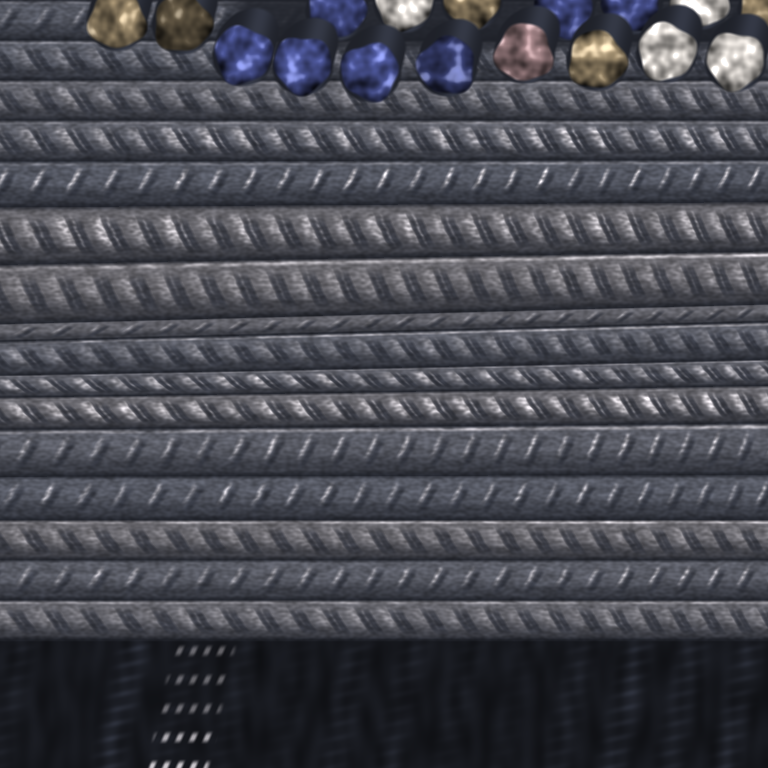
Write a WebGL 1 fragment shader that draws this texture.

```glsl
precision highp float;
// Stacked ribbed steel bars under a heap of painted bar ends, above a dark pile.
// Rows come from an uneven edge formula, ribs from a slanted repeating phase,
// and the cut ends from loops over two staggered lines of ragged discs.
uniform vec2 u_resolution;

#define UNITS 19.2    // canvas side, in average bar heights
#define ROWS 16       // bars from the top to the dark pile
#define RIBS 23.5     // ribs across the canvas
#define END_RADIUS 0.77
#define SHADOW vec3(0.12, 0.13, 0.16)
#define STEEL vec3(0.38, 0.38, 0.40)
#define GLINT vec3(0.88, 0.86, 0.88)
#define BLUE vec3(0.23, 0.26, 0.46)
#define GOLD vec3(0.52, 0.46, 0.36)
#define PINK vec3(0.53, 0.43, 0.44)
#define PALE vec3(0.78, 0.76, 0.74)

float hash(vec2 p) { return fract(sin(dot(p, vec2(127.1, 311.7))) * 4375.85); }
float bump(float x) { return exp(-x * x); }
float band(float a, float b, float soft, float x) {
  return smoothstep(a - soft, a + soft, x) * (1.0 - smoothstep(b - soft, b + soft, x));
}

float cornerSlope(vec2 cell, vec2 offset) {
  float a = 6.2832 * hash(cell);
  return dot(vec2(cos(a), sin(a)), offset);
}

float gradientNoise(vec2 p) {
  vec2 i = floor(p), f = fract(p), w = f * f * (3.0 - 2.0 * f), e = vec2(1.0, 0.0);
  return mix(mix(cornerSlope(i, f), cornerSlope(i + e, f - e), w.x),
             mix(cornerSlope(i + e.yx, f - e.yx), cornerSlope(i + 1.0, f - 1.0), w.x), w.y);
}

// Upper edge of a bar: even spacing, squeezed in the middle of the stack
float barEdge(float row) {
  return row + 0.6 * bump((row - 6.8) / 1.4) - 0.35 * bump((row - 10.8) / 1.1)
    + 0.26 * bump((row - 7.0) * 2.0) + 0.17 * bump((row - 9.0) * 2.0);
}

vec3 bars(vec2 s) {
  float grain = gradientNoise(s * vec2(2.0, 6.0)), fine = gradientNoise(s * vec2(7.0, 12.0));
  s.y += (s.x / UNITS - 0.5) * 0.5 * bump((s.y - 8.0) / 2.5);
  float row = 0.0, v = 0.0;
  for (int i = 0; i < ROWS; i++) {
    float a = barEdge(float(i)), b = barEdge(float(i) + 1.0);
    if (s.y >= a && s.y < b) { row = float(i); v = (s.y - a) / (b - a); }
  }
  // Round body, darker underneath, with a thin pale ridge on some rows
  float m = mod(row, 7.0), tone = hash(vec2(row, 3.0)), x = s.x / UNITS;
  float body = smoothstep(-0.04, 0.1, v) * (1.0 - 0.55 * smoothstep(0.4, 0.85, v));
  body *= 1.0 - 0.8 * smoothstep(0.86, 1.0, v);
  vec3 tint = mix(vec3(0.93, 0.97, 1.04), vec3(1.02, 1.0, 0.99), tone);
  vec3 col = mix(SHADOW, STEEL * tint * (0.93 + 0.14 * tone), body);
  float ridge = band(0.04, 0.1, 0.035, v) * (0.2 + 0.25 * step(5.0, row) * cos(2.65 * (row - 6.0)));
  col = mix(col, GLINT, clamp(ridge * (0.7 + 0.7 * x + 1.2 * grain), 0.0, 1.0));

  // Slanted ribs: thin lines on rising rows, doubled teeth on falling ones
  bool rising = m < 0.5 || abs(m - 4.0) < 0.5 || abs(row - 12.0) < 0.5;
  float phase = RIBS * (x - 0.12 * x * (1.0 - x)) + hash(vec2(row, 5.0)) + 0.04 * grain;
  phase += (rising ? 0.75 : -0.75) * (v + 0.4 * v * (v - 1.0));
  float f = fract(phase), gain = 0.55 + 0.6 * hash(vec2(floor(phase), row));
  float span = smoothstep(0.1, 0.3, v) * (1.0 - smoothstep(0.5, 0.88, v));
  float tooth = smoothstep(0.08, 0.42, f) * (1.0 - smoothstep(0.48, 0.57, f));
  float crest = rising ? band(0.31, 0.42, 0.07, f) * (1.0 - smoothstep(0.45, 0.75, v))
                       : tooth + 0.5 * band(0.69, 0.77, 0.05, f);
  float groove = rising ? band(0.49, 0.68, 0.08, f) : band(0.56, 0.96, 0.06, f);
  float gloss = 0.24 + 0.62 * (bump((row - 4.0) / 1.3) + bump((row - 9.6) / 0.8));
  gloss += rising ? 0.3 * step(9.0, row) : 0.0;
  col = mix(col, SHADOW * 1.25, groove * smoothstep(0.15, 0.4, v) * (1.0 - smoothstep(0.65, 0.95, v)) * 0.62);
  col = mix(col, GLINT, clamp(crest * span * gloss * gain * (1.0 + 0.8 * fine), 0.0, 1.0));
  return col * (1.0 + 0.2 * grain + 0.25 * fine);
}

// Dark leaning bars with faint ribs and a column of short pale marks
vec3 darkPile(vec2 s) {
  float lean = s.x + 0.22 * (s.y - 16.0);
  float bar = floor(lean / 1.4), u = fract(lean / 1.4);
  float rib = 0.5 + 0.5 * sin(s.y * 17.0 + u * 5.0);
  float faint = band(0.25, 0.6, 0.25, u) * hash(vec2(bar, 2.0));
  vec3 col = SHADOW * (0.68 + 0.2 * faint + 0.5 * faint * rib * rib);
  col *= 1.0 + 0.5 * gradientNoise(s * vec2(3.0, 1.0));
  float line = fract((s.y - 16.65) / 0.72);
  float dash = band(0.25, 0.65, 0.15, fract(s.x * 2.9 + line * 0.9));
  float marks = band(4.4, 5.9, 0.1, lean) * band(0.33, 0.62, 0.12, line);
  return mix(col, GLINT, marks * dash * (0.4 + 0.5 * smoothstep(17.5, 19.0, s.y)));
}

// Cut end with a short shaded shaft running up behind it
void drawEnd(inout vec3 col, vec2 s, vec2 centre, vec3 paint, float seed) {
  vec2 d = s - centre;
  float soft = max(0.05, UNITS / u_resolution.y), a = atan(d.y, d.x);
  vec2 shaft = vec2(d.x + 0.25 * min(d.y, 0.0), max(d.y, 0.0) + min(d.y + 0.4, 0.0));
  col = mix(col, SHADOW * (1.0 + 0.7 * bump((shaft.x - 0.2) * 3.0)),
            1.0 - smoothstep(-soft, soft, length(shaft) - END_RADIUS));
  float radius = END_RADIUS * (0.93 + 0.06 * sin(3.0 * a + seed) + 0.04 * sin(5.0 * a + 2.0 * seed));
  float face = 1.0 - smoothstep(-soft, soft, length(d) - radius);
  float rough = gradientNoise(d * 1.9 + seed * 7.0) + 0.5 * gradientNoise(d * 5.0 + seed);
  float light = 1.0 + 0.9 * rough - 0.2 * d.y - 0.35 * smoothstep(0.45, 0.8, length(d));
  col = mix(col, paint * light + 0.22 * smoothstep(0.15, 0.6, rough), face);
}

void main() {
  vec2 s = vec2(0.0, UNITS) + vec2(1.0, -1.0) * gl_FragCoord.xy / u_resolution * UNITS;
  float soft = max(0.06, UNITS / u_resolution.y);
  vec3 col = mix(bars(s), darkPile(s), smoothstep(-soft, soft, s.y - float(ROWS)));
  col = mix(col, SHADOW, 0.85 * smoothstep(5.3, 6.3, s.x) * (1.0 - smoothstep(1.0, 1.5, s.y)));
  for (int i = 0; i < 7; i++) {  // back line of ends
    float k = float(i), m = mod(k, 4.0);
    vec3 paint = m == 1.0 ? PALE : (m == 2.0 ? GOLD : BLUE);
    drawEnd(col, s, vec2(8.4 + 1.7 * k + 0.6 * step(2.5, k), 0.1 + 0.15 * sin(k * 2.0 + 1.5)), paint, k + 20.0);
  }
  for (int i = 0; i < 10; i++) {  // front line: gold, brown, blue, pink, pale
    float k = float(i);
    vec3 paint = k < 2.0 ? GOLD * (1.0 - 0.4 * k) : (k < 6.0 ? BLUE * (1.1 - 0.3 * step(5.0, k)) : PINK);
    paint = mix(paint, mix(GOLD, PALE, step(8.0, k)), step(7.0, k));
    float y = 0.5 + 0.9 * smoothstep(0.8, 2.0, k) + 0.45 * bump(k - 4.0) + 0.12 * sin(k * 3.0);
    drawEnd(col, s, vec2(2.95 + 1.715 * k - 0.58 * bump((k - 3.6) / 2.0), y), paint, k);
  }
  gl_FragColor = vec4(clamp(col, 0.0, 1.0), 1.0);
}
```
